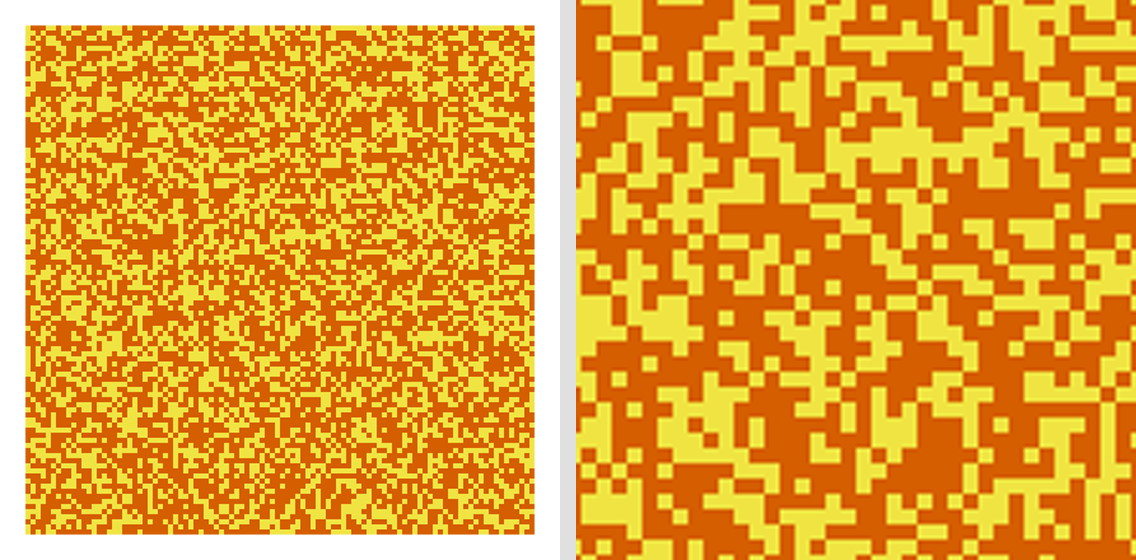
Left, the full canvas; right, a detail of the centre.
Give the GLSL for this texture, as a WebGL 2 fragment shader.

```glsl
#version 300 es
precision highp float;

uniform vec2 u_resolution;
out vec4 fragColor;

float hash(vec2 p) {
    return fract(sin(dot(p, vec2(127.1, 311.7))) * 43758.5453);
}

// Crisp edge response: rises from 0 to 1 with a slight overshoot on both sides
vec2 crispStep(vec2 distanceInCells) {
    vec2 t = clamp(distanceInCells / 0.35, -1.0, 1.0);
    vec2 t2 = t * t;
    return 0.5 + 0.5 * t * (3.25 - 4.0 * t2 + 1.75 * t2 * t2);
}

// Share of the point that belongs to yellow cells, blended over its neighbours
float yellowShare(vec2 gridPos, float cellCount) {
    vec2 home = floor(gridPos);
    float share = 0.0;
    for (int y = -1; y <= 1; y++) {
        for (int x = -1; x <= 1; x++) {
            vec2 cell = home + vec2(x, y);
            vec2 weight = crispStep(gridPos - cell) - crispStep(gridPos - cell - 1.0);
            vec2 inside = clamp(cell, 0.0, cellCount - 1.0);
            share += weight.x * weight.y * step(hash(inside + 0.5), 0.43);
        }
    }
    return share;
}

void main() {
    vec2 uv = gl_FragCoord.xy / u_resolution;

    // Square panel of cells, centred with an even margin
    float cellCount = 100.0;
    vec2 gridPos = ((uv - 0.5) * 1.1 + 0.5) * cellCount;

    // Random two-colour cells
    vec3 orange = vec3(0.835, 0.369, 0.0);
    vec3 yellow = vec3(0.941, 0.894, 0.259);
    vec3 color = mix(orange, yellow, yellowShare(gridPos, cellCount));

    // White margin
    vec2 cover = clamp(crispStep(gridPos) * crispStep(cellCount - gridPos), 0.0, 1.0);
    color = mix(vec3(1.0), color, cover.x * cover.y);

    fragColor = vec4(clamp(color, 0.0, 1.0), 1.0);
}
```
